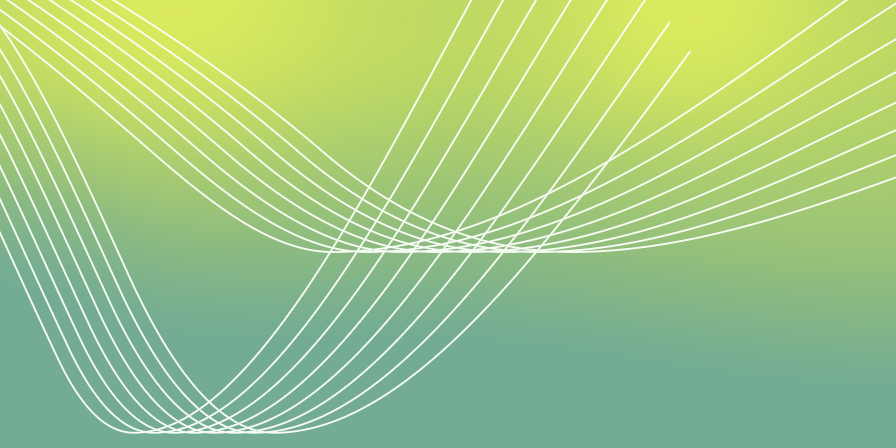
Give the GLSL for this background, as a WebGL 1 fragment shader.

```glsl
precision highp float;
// Two families of fine white curves sweeping over a soft lime-to-teal gradient.

uniform vec2 u_resolution;

#define STRANDS 8
#define LINE_HALF_WIDTH 0.0021
#define LINE_OPACITY 0.96
#define TEAL vec3(0.450, 0.672, 0.580)
#define GREEN vec3(0.570, 0.745, 0.485)
#define LIME vec3(0.735, 0.845, 0.390)
#define YELLOW vec3(0.875, 0.930, 0.365)
#define WHITE vec3(0.985, 0.995, 0.975)

// Cubic between two knots (x, height, slope), straight beyond them.
// Returns height and slope at x.
vec2 hermite(float x, vec3 a, vec3 b) {
  float span = b.x - a.x;
  float t = clamp((x - a.x) / span, 0.0, 1.0);
  float rise = b.y - a.y;
  float c2 = 3.0 * rise - span * (2.0 * a.z + b.z);
  float c3 = span * (a.z + b.z) - 2.0 * rise;
  float height = a.y + t * (span * a.z + t * (c2 + t * c3));
  float slope = a.z + t * (2.0 * c2 + 3.0 * t * c3) / span;
  float beyond = x - clamp(x, a.x, b.x);
  return vec2(height + slope * beyond, slope);
}

// Approximate distance to a curve through four knots.
float strandDistance(vec2 p, vec3 start, vec3 fall, vec3 trough, vec3 end) {
  vec2 curve;
  if (p.x < fall.x) curve = hermite(p.x, start, fall);
  else if (p.x < trough.x) curve = hermite(p.x, fall, trough);
  else curve = hermite(p.x, trough, end);
  return abs(p.y - curve.x) / sqrt(1.0 + curve.y * curve.y);
}

// Shallow upper family, fanning out to the right edge.
float shallowStrand(vec2 p, float t) {
  vec3 start = mix(vec3(-0.078, 1.0, -0.72), vec3(0.253, 1.0, -0.62), t);
  vec3 fall = mix(vec3(0.339, 0.661, -0.87), vec3(0.721, 0.661, -0.86), t);
  vec3 trough = mix(vec3(0.742, 0.4375, 0.0), vec3(1.276, 0.4375, 0.0), t);
  float fan = t * (1.0 + 0.31 * (1.0 - t));
  vec3 end = mix(vec3(2.0, 1.078, 0.70), vec3(2.0, 0.604, 0.36), fan);
  return strandDistance(p, start, fall, trough, end);
}

// Steep lower family; its right-hand tips stop along a slanted line.
float steepStrand(vec2 p, float t) {
  vec3 start = mix(vec3(-0.156, 0.805, -1.9), vec3(0.0, 0.943, -1.4), t);
  vec3 fall = mix(vec3(0.130, 0.198, -2.1), vec3(0.286, 0.388, -2.2), t);
  vec3 trough = mix(vec3(0.299, 0.034, 0.0), vec3(0.612, 0.034, 0.0), t);
  vec3 end = mix(vec3(1.052, 1.0, 1.85), vec3(1.539, 1.0, 1.35), t);
  end.y -= 0.117 * t * t;
  float tip = mix(1.211, 1.539, t);
  return max(strandDistance(p, start, fall, trough, end), p.x - tip);
}

float glow(vec2 p, vec2 center, vec2 radius) {
  vec2 d = (p - center) / radius;
  return exp(-dot(d, d));
}

vec3 background(vec2 p) {
  // Bend the vertical ramp: darker at the left edge, lighter to the right.
  float level = p.y - 0.14 * glow(p, vec2(0.0, 0.5), vec2(0.28, 0.35));
  level += 0.11 * smoothstep(0.9, 2.0, p.x) * (1.0 - smoothstep(0.4, 0.9, p.y));
  vec3 color = mix(TEAL, GREEN, smoothstep(0.20, 0.56, level));
  color = mix(color, LIME, smoothstep(0.42, 0.92, level));
  float light = glow(p, vec2(0.40, 1.02), vec2(0.38, 0.30));
  light += glow(p, vec2(1.54, 1.00), vec2(0.30, 0.28));
  return mix(color, YELLOW, min(0.9 * light, 1.0));
}

void main() {
  vec2 p = gl_FragCoord.xy / u_resolution.y;
  p.x *= 2.0 * u_resolution.y / u_resolution.x;

  // Nearest strand of either family.
  float nearest = 1.0;
  for (int i = 0; i < STRANDS; i++) {
    float t = float(i) / float(STRANDS - 1);
    nearest = min(nearest, min(shallowStrand(p, t), steepStrand(p, t)));
  }

  float coverage = clamp((LINE_HALF_WIDTH - nearest) * u_resolution.y + 0.5, 0.0, 1.0);
  gl_FragColor = vec4(mix(background(p), WHITE, LINE_OPACITY * coverage), 1.0);
}
```
